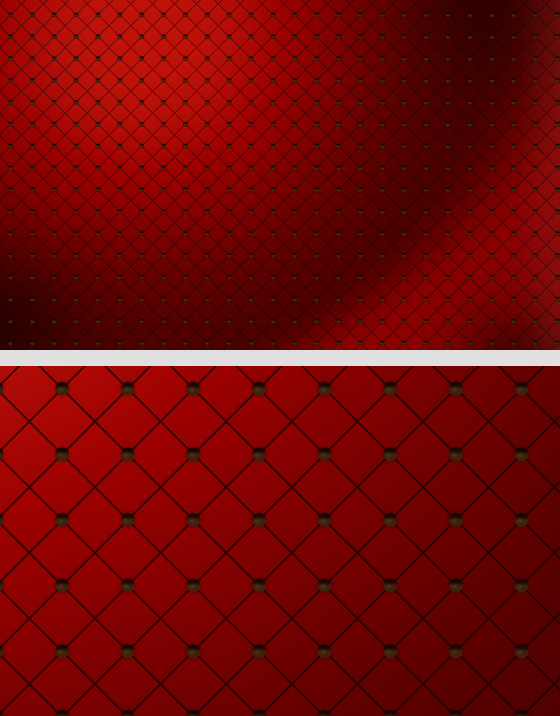
Top: the whole. Bottom: its middle third, enlarged.
Reproduce this pattern procedurally as a Shadertoy shader.

```glsl
// Quilted red leather with diagonal seams and small brass studs under soft, folded light
#define ROWS 16.0
#define STUD_OFFSET vec2(0.48, 0.32)
#define SEAM_HALF_WIDTH 0.0135
#define STUD_RADIUS 0.105
#define LIGHT_CENTER vec2(0.40, 0.90)
#define LIGHT_PEAK 0.74
#define LIGHT_FLOOR 0.285
#define FOLD_GLOW 0.26
#define BEVEL 0.03
#define WEAR 0.015
#define SEAM_COLOR vec3(0.10, 0.012, 0.008)

float hash(vec2 p) {
    return fract(sin(dot(p, vec2(127.1, 311.7))) * 43758.5453);
}

// Soft round spot
float spot(vec2 p, vec2 center, float radius) {
    vec2 d = (p - center) / radius;
    return exp(-dot(d, d));
}

// Brightness of the cloth; p has height 1
float clothLight(vec2 p) {
    float falloff = smoothstep(0.08, 1.0, length(p - LIGHT_CENTER));
    float light = mix(LIGHT_PEAK, LIGHT_FLOOR, falloff);

    // Fold curving from the top right to the bottom middle, lit on its far side
    float foldX = 1.42 - 0.73 * pow(max(1.0 - p.y, 0.0), 2.2);
    light += FOLD_GLOW * smoothstep(-0.02, 0.33, p.x - foldX);

    // Shaded corners
    light -= 0.09 * spot(p, vec2(1.40, 1.0), 0.25);
    light -= 0.26 * spot(p, vec2(1.47, -0.04), 0.17);
    light -= 0.13 * spot(p, vec2(0.0, 0.10), 0.22);
    return max(light, 0.16);
}

vec3 leather(float light, float rightEdge) {
    float sheen = smoothstep(0.58, 0.77, light);
    vec3 color = vec3(light, 0.002 + 0.075 * sheen, 0.001 + 0.042 * sheen);
    return color + vec3(0.0, 0.045, 0.035) * rightEdge;
}

// Brass dome: shadowed above, warm below, with a small glint
vec3 studColor(vec2 q) {
    vec2 n = q / STUD_RADIUS;
    vec3 color = mix(vec3(0.24, 0.125, 0.05), vec3(0.09, 0.025, 0.012),
                     smoothstep(-0.1, 0.6, n.y));
    return color + vec3(0.08, 0.06, 0.03) * spot(n, vec2(-0.2, -0.1), 0.35);
}

void mainImage(out vec4 fragColor, in vec2 fragCoord) {
    vec2 p = fragCoord / iResolution.y;
    float pixel = ROWS / iResolution.y;

    // Square cell centered on each stud, and diamond cell between the seams
    vec2 grid = p * ROWS - STUD_OFFSET;
    vec2 q = fract(grid + 0.5) - 0.5;
    vec2 diagonal = vec2(grid.x + grid.y, grid.x - grid.y);
    vec2 diamond = fract(diagonal);

    // Padded leather, a little lighter toward the top of each diamond
    float pad = 1.0 + BEVEL * (diamond.x - diamond.y);
    pad += WEAR * (hash(floor(diagonal)) - 0.5);
    float rightEdge = smoothstep(1.45, 1.6, p.x);
    vec3 color = leather(clothLight(p), rightEdge) * pad;

    // Seams, by the share of the pixel they cover
    float seamDist = abs(abs(q.x) - abs(q.y)) * 0.7071;
    float seam = clamp(SEAM_HALF_WIDTH + 0.5 * pixel - seamDist,
                       0.0, min(2.0 * SEAM_HALF_WIDTH, pixel)) / pixel;
    color = mix(color, SEAM_COLOR, 0.85 * seam);

    // Studs with a faint contact shadow
    float studDist = length(q) - STUD_RADIUS;
    color *= 1.0 - 0.1 * (1.0 - smoothstep(0.0, 0.06, studDist));
    float stud = clamp(0.5 - studDist / pixel, 0.0, 1.0);
    color = mix(color, studColor(q), stud);

    fragColor = vec4(color, 1.0);
}
```
